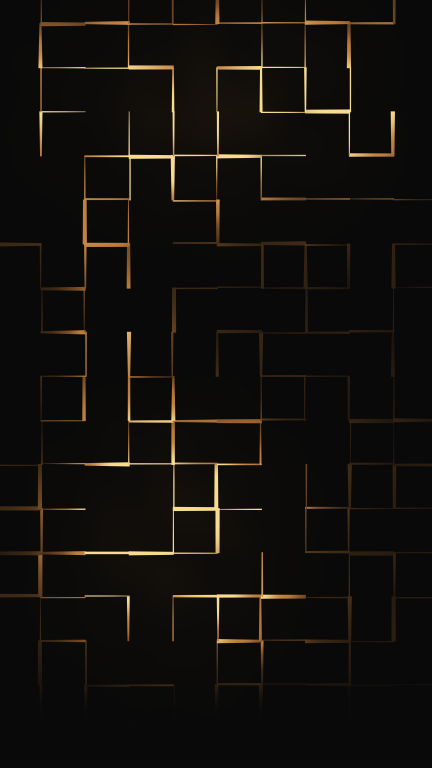
A WebGL 2 fragment shader for this background:

```glsl
#version 300 es
precision highp float;
// Dark wall of square tiles whose seams catch warm golden light.
// Hashed bars lie on a square lattice; soft elliptical lights set
// their brightness, and a metal ramp turns that into colour.

uniform vec2 u_resolution;
out vec4 fragColor;

const float PITCH = 0.0574;                  // tile size, in canvas heights
const vec2 ORIGIN = vec2(-0.004, -0.0066);   // lattice corner
const vec3 NIGHT = vec3(0.037, 0.036, 0.036);
const vec3 UMBER = vec3(0.22, 0.15, 0.08);
const vec3 BRONZE = vec3(0.44, 0.28, 0.14);
const vec3 COPPER = vec3(0.74, 0.49, 0.24);
const vec3 GOLD = vec3(0.97, 0.86, 0.56);

float hash(vec2 p, float seed) {
    vec3 q = fract(vec3(p.xyx + seed * 7.13) * vec3(0.1031, 0.1030, 0.0973));
    q += dot(q, q.yzx + 33.33);
    return fract((q.x + q.y) * q.z);
}

// Gradient noise, roughly -0.5 to 0.5
float cornerSlope(vec2 corner, vec2 offset) {
    float angle = 6.2832 * hash(corner, 9.0);
    return dot(vec2(cos(angle), sin(angle)), offset);
}

float gradientNoise(vec2 p) {
    vec2 i = floor(p), f = fract(p);
    vec2 s = f * f * f * (f * (f * 6.0 - 15.0) + 10.0);
    vec2 e = vec2(1.0, 0.0);
    float low = mix(cornerSlope(i, f), cornerSlope(i + e, f - e), s.x);
    float high = mix(cornerSlope(i + e.yx, f - e.yx), cornerSlope(i + 1.0, f - 1.0), s.x);
    return mix(low, high, s.y);
}

float softSpot(vec2 p, vec2 center, vec2 radius) {
    vec2 d = (p - center) / radius;
    return exp(-0.5 * dot(d, d));
}

// Light falling on the seams, in lattice units
float seamLight(vec2 g) {
    float light = 1.05 * softSpot(g, vec2(4.9, 15.0), vec2(2.7, 1.7));
    light += 1.10 * softSpot(g, vec2(4.2, 5.2), vec2(1.9, 2.0));
    light += 0.48 * softSpot(g, vec2(2.6, 9.4), vec2(0.9, 2.2));
    light += 0.38 * softSpot(g, vec2(8.6, 15.2), vec2(1.0, 1.4));
    light += 0.30 * softSpot(g, vec2(1.4, 14.8), vec2(1.0, 1.8));
    return (light + 0.14) * smoothstep(0.6, 3.4, g.y);
}

vec3 metal(float light) {
    vec3 c = mix(NIGHT, UMBER, smoothstep(0.0, 0.28, light));
    c = mix(c, BRONZE, smoothstep(0.25, 0.46, light));
    c = mix(c, COPPER, smoothstep(0.42, 0.64, light));
    return mix(c, GOLD, smoothstep(0.64, 0.95, light));
}

// One tapered bar starting at a lattice node: x is coverage, y is sheen
vec2 seamBar(vec2 local, vec2 node, float seed, float light, float pixel) {
    float present = step(hash(node, seed), 0.60 + 0.08 * min(light, 1.0));
    float heavy = hash(node, seed + 1.0);
    float flip = step(0.5, hash(node, seed + 2.0));
    float along = clamp(mix(local.x, 1.0 - local.x, flip), 0.0, 1.0);
    float taper = mix(1.0, 0.5 + 0.5 * along, hash(node, seed + 3.0));
    float halfWidth = mix(0.015, 0.048, smoothstep(0.25, 0.9, heavy)) * taper;
    float shift = 0.05 * (hash(node, seed + 4.0) - 0.5);
    float side = clamp(0.5 + (halfWidth - abs(local.y - shift)) / pixel, 0.0, 1.0);
    float ends = clamp(0.5 + (0.51 - abs(local.x - 0.5)) / pixel, 0.0, 1.0);
    float thin = min(1.0, 2.0 * halfWidth / pixel);
    float sheen = mix(0.80, 1.20, hash(node, seed + 5.0)) * mix(0.82, 1.10, along);
    return vec2(present * side * ends * thin, sheen);
}

void main() {
    vec2 p = gl_FragCoord.xy / u_resolution.y;
    vec2 g = (p - ORIGIN) / PITCH;
    float pixel = 1.0 / (u_resolution.y * PITCH);

    // Dim wall with warm haze around the two lights
    float haze = softSpot(g, vec2(4.9, 15.1), vec2(1.9, 1.4));
    haze += softSpot(g, vec2(4.0, 5.3), vec2(1.4, 1.6));
    haze *= 0.8 + 0.7 * gradientNoise(g * 0.7);
    vec3 color = NIGHT + vec3(0.048, 0.030, 0.008) * haze;

    // Horizontal and vertical seams from the surrounding nodes
    float light = seamLight(g);
    for (int j = -1; j <= 1; j++) {
        for (int i = -1; i <= 1; i++) {
            vec2 node = floor(g) + vec2(i, j);
            vec2 local = g - node;
            float acrossLight = seamLight(node + vec2(0.5, 0.0));
            float uprightLight = seamLight(node + vec2(0.0, 0.5));
            vec2 across = seamBar(local, node, 1.0, acrossLight, pixel);
            vec2 upright = seamBar(local.yx, node, 11.0, uprightLight, pixel);
            color = mix(color, metal(light * across.y), across.x);
            color = mix(color, metal(light * upright.y), upright.x);
        }
    }

    fragColor = vec4(color, 1.0);
}
```
